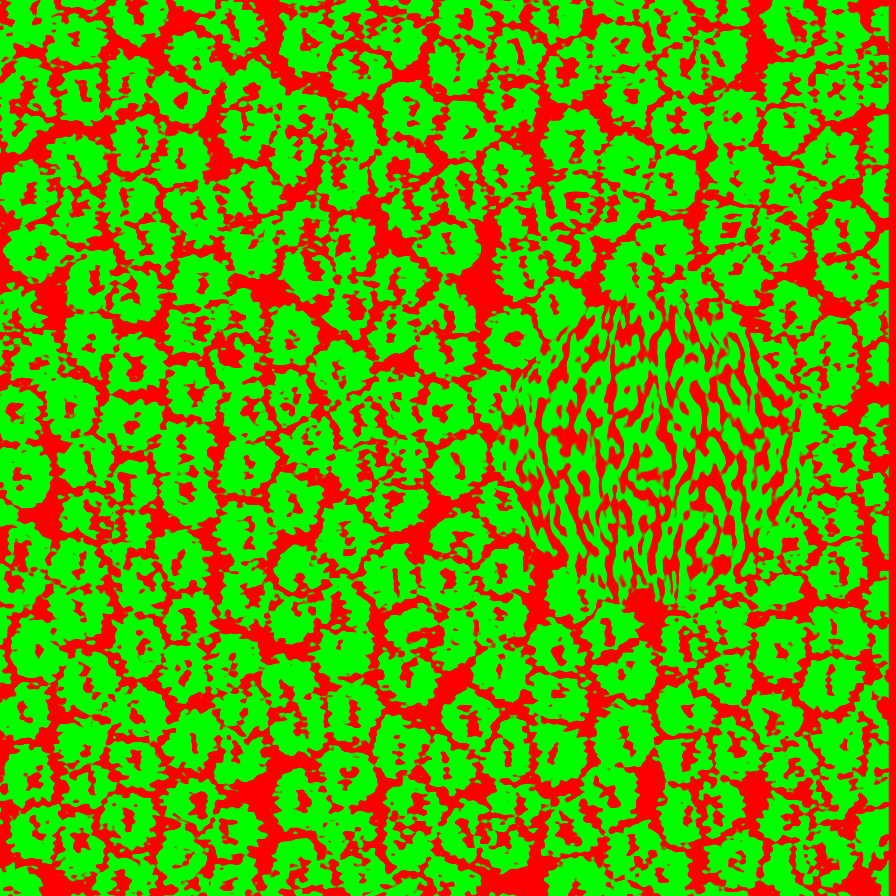
This pattern is drawn by a Shadertoy shader. Its source:

```glsl
// A packed sheet of green cells with red gaps and red slots at their cores,
// broken by a disc of fine curved strands. Cells come from a staggered Voronoi
// grid, strands from stretched gradient noise; one signed field joins them.

const vec3  GREEN = vec3(0.0, 1.0, 0.0);
const vec3  RED = vec3(1.0, 0.0, 0.0);
const vec2  CELL_COUNT = vec2(16.6, 15.6);   // cells across the canvas
const float CELL_JITTER = 0.55;
const float CELL_RADIUS = 0.56;              // rounds off the cell corners
const float GAP = 0.064;                     // half width of the gaps
const float GAP_VARIATION = 0.12;
const vec2  SLOT_MIN = vec2(0.045, 0.10);    // half size of the core slots
const vec2  SLOT_MAX = vec2(0.14, 0.26);
const vec2  WARP_FREQ = vec2(38.0, 34.0);
const float WARP = 0.011;
const vec2  ROUGH_FREQ = vec2(100.0, 140.0);
const float ROUGHNESS = 0.012;
const vec2  DISC_CENTER = vec2(0.727, 0.499);
const float DISC_RADIUS = 0.168;
const vec2  STRAND_FREQ = vec2(92.0, 42.0);
const float STRAND_CURVE = 16.0;             // bends strands along the rim
const float STRAND_BIAS = 0.05;              // above zero favours green
const float STRAND_SCALE = 0.014;            // noise value to canvas distance
const float RIGHT_MARGIN = 0.008;
const float SOFTNESS = 0.0011;

vec2 hash2(vec2 p) {
    vec3 q = fract(p.xyx * vec3(0.1031, 0.1030, 0.0973));
    q += dot(q, q.yzx + 33.33);
    return fract((q.xx + q.yz) * q.zy);
}

float cornerSlope(vec2 corner, vec2 offset) {
    float angle = 6.2832 * hash2(corner + 71.0).x;
    return dot(vec2(cos(angle), sin(angle)), offset);
}

float gradientNoise(vec2 p) {
    vec2 i = floor(p), f = p - i;
    vec2 u = f * f * f * (f * (f * 6.0 - 15.0) + 10.0);
    vec2 e = vec2(1.0, 0.0);
    return mix(mix(cornerSlope(i, f), cornerSlope(i + e, f - e), u.x),
               mix(cornerSlope(i + e.yx, f - e.yx),
                   cornerSlope(i + e.xx, f - e.xx), u.x), u.y);
}

// Cell centre: jittered, with every other column shifted by half a cell
vec2 cellSite(vec2 cell) {
    float stagger = 0.5 * mod(cell.x, 2.0) - 0.25;
    return cell + 0.5 + CELL_JITTER * (hash2(cell) - 0.5) + vec2(0.0, stagger);
}

float boxDistance(vec2 p, vec2 halfSize) {
    vec2 q = abs(p) - halfSize;
    return length(max(q, 0.0)) + min(max(q.x, q.y), 0.0);
}

// Positive in the flesh of a cell, negative in gaps and slots
float cellField(vec2 uv) {
    vec2 p = uv * CELL_COUNT;
    vec2 base = floor(p), nearest = base, toSite = vec2(9.0);
    for (int y = -2; y <= 2; y++)
    for (int x = -2; x <= 2; x++) {
        vec2 cell = base + vec2(x, y);
        vec2 d = cellSite(cell) - p;
        if (dot(d, d) < dot(toSite, toSite)) { toSite = d; nearest = cell; }
    }

    // Distance to the closest border with a neighbour
    float border = 9.0;
    for (int y = -2; y <= 2; y++)
    for (int x = -2; x <= 2; x++) {
        if (x == 0 && y == 0) continue;
        vec2 d = cellSite(nearest + vec2(x, y)) - p;
        border = min(border, dot(0.5 * (toSite + d), normalize(d - toSite)));
    }
    float gap = GAP + GAP_VARIATION * gradientNoise(uv * 24.0 + 5.0);
    float body = min(border - gap, CELL_RADIUS - length(toSite));

    // Upright slot of random size, leaning a little
    vec2 r = hash2(nearest + 19.0);
    vec2 slotPos = toSite + vec2((r.y - 0.5) * 0.5 * toSite.y, 0.0);
    float slot = boxDistance(slotPos, mix(SLOT_MIN, SLOT_MAX, r));
    return min(body, slot) / CELL_COUNT.x;
}

// Fine strands that bow outwards on both sides of the disc
float strandField(vec2 d) {
    vec2 p = vec2(d.x * (1.0 + STRAND_CURVE * d.y * d.y), d.y);
    p.x += 0.016 * gradientNoise(d * 22.0 + 40.0);
    float n = gradientNoise(p * STRAND_FREQ + 200.0);
    n += 0.35 * gradientNoise(d * vec2(130.0, 90.0) + 300.0);
    return (n + STRAND_BIAS) * STRAND_SCALE;
}

void mainImage(out vec4 fragColor, in vec2 fragCoord) {
    vec2 uv = fragCoord / iResolution.xy;
    vec2 warp = vec2(gradientNoise(uv * WARP_FREQ + 11.0),
                     gradientNoise(uv * WARP_FREQ + 87.0));

    float field = cellField(uv + WARP * warp);
    field += ROUGHNESS * gradientNoise(uv * ROUGH_FREQ + 130.0);

    // Ragged blend into the strand disc
    vec2 d = uv - DISC_CENTER;
    float rim = length(d) + 0.035 * warp.x;
    float inside = 1.0 - smoothstep(-0.012, 0.012, rim - DISC_RADIUS);
    field = mix(field, strandField(d), inside);
    field = min(field, 1.0 - RIGHT_MARGIN - uv.x);

    float soft = max(SOFTNESS, 0.6 / iResolution.y);
    fragColor = vec4(mix(RED, GREEN, smoothstep(-soft, soft, field)), 1.0);
}
```
